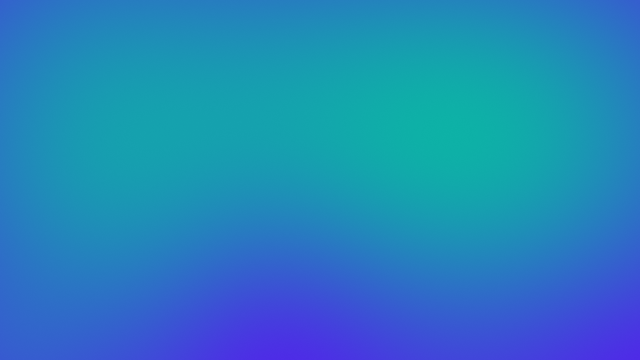
Reproduce this background procedurally as a Shadertoy shader.

```glsl
// Soft teal glows melting into a violet-blue backdrop.

#define TEAL vec3(0.05, 0.70, 0.65)
#define VIOLET vec3(0.31, 0.16, 0.91)
#define RIGHT_GLOW 0.97
#define LEFT_GLOW 0.70
#define BRIDGE_GLOW 0.06
#define VALLEY_SHADE 0.20
#define EDGE_TINT 0.10
#define MIDTONE_LIFT 0.35
#define DITHER 0.004

// Sine hash in the range 0 to 1
float hash(vec2 p) {
    return fract(sin(dot(p, vec2(12.9898, 78.233))) * 43758.5453);
}

// Elliptical Gaussian; spread is twice the variance along each axis
float glow(vec2 uv, vec2 center, vec2 spread) {
    vec2 offset = uv - center;
    return exp(-dot(offset * offset, 1.0 / spread));
}

void mainImage(out vec4 fragColor, in vec2 fragCoord) {
    vec2 uv = fragCoord / iResolution.xy;

    // Two broad teal lights and a faint bridge between them
    float light = RIGHT_GLOW * glow(uv, vec2(0.72, 0.63), vec2(0.135, 0.245));
    light += LEFT_GLOW * glow(uv, vec2(0.16, 0.60), vec2(0.08, 0.35));
    light += BRIDGE_GLOW * glow(uv, vec2(0.42, 0.70), vec2(0.03, 0.06));

    // Violet valley rising from the lower edge
    light -= VALLEY_SHADE * glow(uv, vec2(0.42, 0.10), vec2(0.04, 0.15));

    // Gentle lift at the top and lower left, shade at the lower right
    float tint = 0.4 * glow(uv, vec2(0.48, 1.0), vec2(0.04, 0.05));
    tint += glow(uv, vec2(0.0), vec2(0.015, 0.05));
    tint -= glow(uv, vec2(1.0, 0.0), vec2(0.04, 0.08));
    light = clamp(light + EDGE_TINT * tint, 0.0, 1.0);

    // Broaden the bright plateau
    light += MIDTONE_LIFT * light * (1.0 - light);

    // Blend the colours, with faint dither against banding
    vec3 color = mix(VIOLET, TEAL, light);
    color += DITHER * (hash(uv) - 0.5);
    fragColor = vec4(color, 1.0);
}
```
